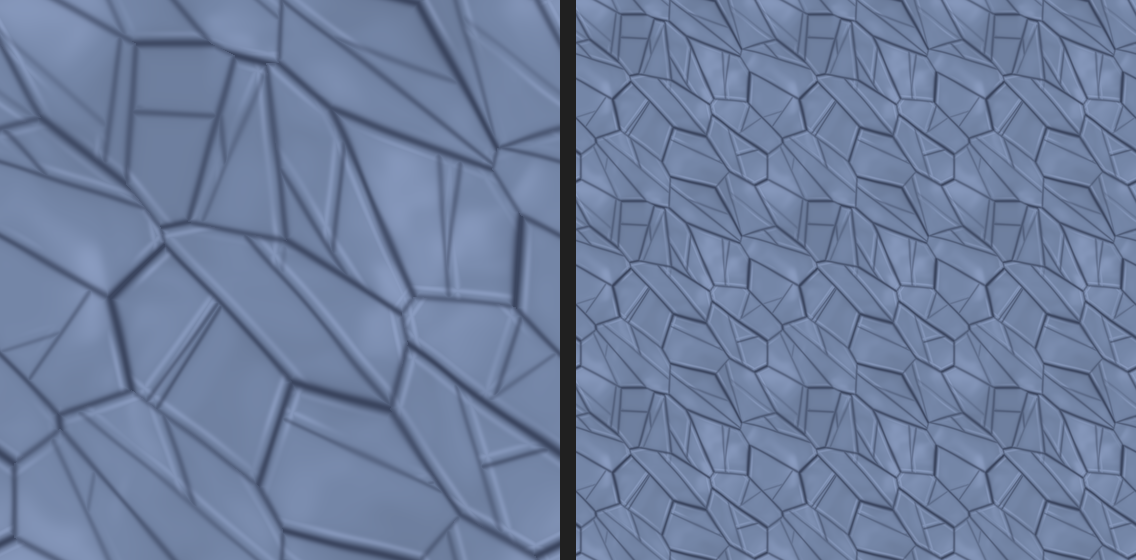
Left, the tile; right, the same tile 3 across and 3 down.
Give the GLSL for this texture, as a Shadertoy shader.

```glsl
#define CELLS 4.0
#define CRACK_WIDTH 0.0075
#define RIM_OFFSET 0.017
#define RIM_WIDTH 0.0055
#define WOBBLE 0.007
#define BASE_COLOR vec3(0.455, 0.525, 0.655)
#define LIGHT_COLOR vec3(0.60, 0.67, 0.82)
#define DEEP_COLOR vec3(0.22, 0.26, 0.36)

// Metric that stretches the cells along the falling diagonal
const mat2 STRETCH = mat2(1.0, 0.3, 0.3, 1.0);

vec2 hash2(vec2 c) {
    vec3 p = fract(vec3(c.xyx) * vec3(0.1031, 0.1030, 0.0973));
    p += dot(p, p.yzx + 33.33);
    return fract((p.xx + p.yz) * p.zy);
}

// Value noise that repeats after a whole number of lattice steps
float wrapNoise(vec2 uv, float period, float seed) {
    vec2 p = uv * period;
    vec2 i = floor(p), f = fract(p);
    f = f * f * f * (f * (f * 6.0 - 15.0) + 10.0);
    float a = hash2(mod(i, period) + seed).x;
    float b = hash2(mod(i + vec2(1, 0), period) + seed).x;
    float c = hash2(mod(i + vec2(0, 1), period) + seed).x;
    float d = hash2(mod(i + vec2(1, 1), period) + seed).x;
    return mix(mix(a, b, f.x), mix(c, d, f.x), f.y);
}

float cloud(vec2 uv, float seed) {
    return 0.55 * wrapNoise(uv, 4.0, seed) + 0.3 * wrapNoise(uv, 8.0, seed + 7.0)
         + 0.15 * wrapNoise(uv, 17.0, seed + 15.0);
}

float bell(float x, float width) {
    x /= width;
    return exp(-x * x);
}

vec2 cellHash(vec2 cell, float seed) {
    return hash2(mod(cell, CELLS) + seed);
}

vec2 cellSeed(vec2 cell) {
    return cell + 0.08 + 0.84 * cellHash(cell, 21.0);
}

// Adds a crack as dark (x) and bright rim (y)
void addCrack(inout vec2 ink, float d, float width, float strength, float rim) {
    float dark = strength * bell(d, width) + 0.13 * strength * bell(d, 3.2 * width);
    ink.x = max(ink.x, dark);
    ink.y = max(ink.y, rim * bell(d - RIM_OFFSET, RIM_WIDTH));
}

void mainImage(out vec4 fragColor, in vec2 fragCoord) {
    vec2 uv = fragCoord / iResolution.xy;

    // Hand-drawn wobble of the lines
    vec2 bend = vec2(wrapNoise(uv, 7.0, 40.0), wrapNoise(uv, 7.0, 60.0)) - 0.5;
    vec2 p = (uv + WOBBLE * bend) * CELLS;
    float pressure = 0.7 + 0.6 * wrapNoise(uv, 9.0, 80.0);
    float rimFade = smoothstep(0.25, 0.75, wrapNoise(uv, 6.0, 95.0));

    // Nearest cell
    vec2 home = vec2(0.0), toHome = vec2(0.0);
    float nearest = 1e5;
    for (int y = -2; y <= 2; y++)
    for (int x = -2; x <= 2; x++) {
        vec2 cell = floor(p) + vec2(x, y);
        vec2 r = STRETCH * (cellSeed(cell) - p);
        if (dot(r, r) < nearest) {
            nearest = dot(r, r);
            home = cell;
            toHome = r;
        }
    }

    // Main cracks along the cell borders
    vec2 ink = vec2(0.0);
    vec2 homeHash = cellHash(home, 130.0);
    for (int y = -2; y <= 2; y++)
    for (int x = -2; x <= 2; x++) {
        if (x == 0 && y == 0) continue;
        vec2 cell = home + vec2(x, y);
        vec2 r = STRETCH * (cellSeed(cell) - p);
        vec2 n = normalize(r - toHome);
        float d = dot(0.5 * (toHome + r), n) / length(STRETCH * n) / CELLS;
        vec2 other = cellHash(cell, 130.0);
        float force = fract(homeHash.x + other.x);
        float rim = 0.6 * rimFade * smoothstep(0.3, 0.7, fract(homeHash.x + 2.0 * other.y));
        addCrack(ink, d, CRACK_WIDTH * pressure * mix(0.75, 1.15, force),
                 mix(0.42, 0.9, force), rim);
    }

    // Thin cracks that split each cell; the second stops at the first
    vec2 fromSeed = (p - cellSeed(home)) / CELLS;
    float side = 1.0;
    for (int k = 0; k < 2; k++) {
        vec2 h = cellHash(home, 170.0 + 23.0 * float(k));
        float angle = 3.1416 * (h.x + 0.4 * float(k));
        float d = dot(fromSeed, vec2(cos(angle), sin(angle))) + 0.11 * (h.y - 0.5);
        float force = side * mix(0.2, 0.55, fract(h.x * 7.0 + h.y));
        addCrack(ink, d, 0.75 * CRACK_WIDTH * pressure, force, 0.5 * side * rimFade);
        side = smoothstep(-0.004, 0.004, d);
    }

    // Soft painted shading of the plates
    float shade = cloud(uv + 0.15 * bend, 220.0) + 0.14 * (homeHash.y - 0.5);
    float glow = 0.75 * smoothstep(0.48, 0.9, shade);
    vec3 color = mix(BASE_COLOR, LIGHT_COLOR, max(glow, 0.3 * glow + ink.y));
    color *= 1.0 - 0.05 * smoothstep(0.5, 0.25, shade);
    color = mix(color, DEEP_COLOR, clamp(ink.x, 0.0, 0.95));
    fragColor = vec4(color, 1.0);
}
```
